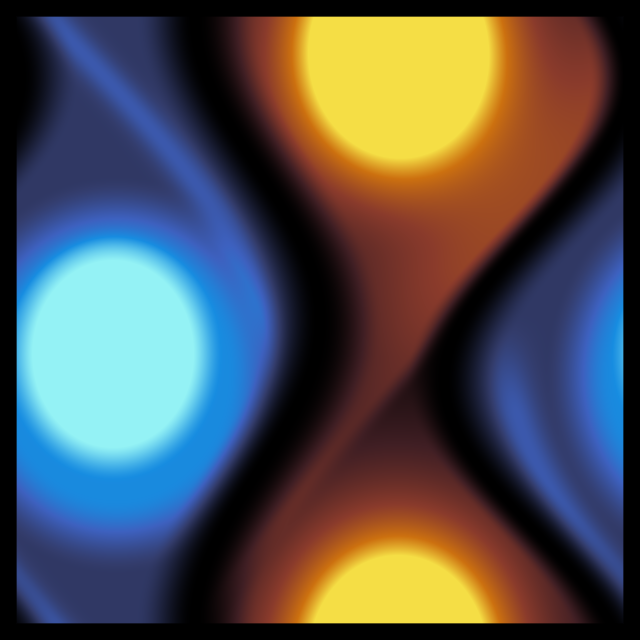
This background is drawn by a WebGL 1 fragment shader. Its source:

```glsl
precision highp float;
// Framed tile of warm and cool glowing cells, parted by wavy black valleys.
uniform vec2 u_resolution;

const float TAU = 6.283185;

// Rises from 0 at a to 1 at b as t grows, in a straight line.
float rise(float a, float b, float t) {
  return clamp((t - a) / (b - a), 0.0, 1.0);
}

vec3 warmRamp(float t) {
  vec3 c = mix(vec3(0.0), vec3(0.25, 0.12, 0.14), rise(0.0, 0.25, t));
  c = mix(c, vec3(0.54, 0.23, 0.17), rise(0.25, 0.5, t));
  c = mix(c, vec3(0.80, 0.44, 0.06), rise(0.5, 0.72, t));
  return mix(c, vec3(0.96, 0.87, 0.27), rise(0.72, 0.9, t));
}

vec3 coolRamp(float t) {
  vec3 c = mix(vec3(0.0), vec3(0.20, 0.235, 0.42), rise(0.0, 0.3, t));
  c = mix(c, vec3(0.24, 0.38, 0.75), rise(0.3, 0.52, t));
  c = mix(c, vec3(0.09, 0.55, 0.88), rise(0.52, 0.69, t));
  return mix(c, vec3(0.58, 0.95, 0.96), rise(0.69, 0.9, t));
}

// Yellow cells that repeat vertically, with a diagonal stream between them.
float warmHeat(vec2 p) {
  float dy = mod(p.y - 0.44, 1.0) - 0.5;
  float radius = length(vec2(p.x - 0.629, dy) / vec2(0.148, 0.172));
  float glow = 0.9 * exp(-1.2 * max(radius - 1.0, 0.0));

  float side = p.x - 0.297 - 0.82 * p.y;
  float width = mix(0.09, 0.25, smoothstep(0.3, 0.6, p.y));
  float stream = mix(0.25, 0.5, smoothstep(0.25, 0.6, p.y));
  stream *= exp(-pow(min(side, 0.0) / width, 2.0));
  stream *= 1.0 - smoothstep(-0.015, 0.05, side);
  return length(vec2(glow, stream));
}

// Cyan cell inside a wider blue halo, with a curved crest sweeping past.
float coolHeat(vec2 p) {
  float core = length((p - vec2(0.159, 0.444)) / vec2(0.124, 0.144));
  float halo = length((p - vec2(0.165, 0.409)) / vec2(0.227, 0.254));
  float heat = 0.28 + 0.4 * (1.0 - smoothstep(0.8, 1.3, halo));
  heat += 0.25 * (1.0 - smoothstep(0.95, 1.5, core));

  for (int i = 0; i < 2; i++) {
    float along = 0.938 - p.y - float(i);
    float across = p.x - 0.111 - 0.301 * sin(3.09 * along);
    float fade = 1.0 - smoothstep(0.4, 0.58, abs(along));
    heat += 0.19 * fade * exp(-pow(across / 0.036, 2.0)) * (1.0 - rise(0.4, 0.7, heat));
  }
  return heat;
}

void main() {
  // The tile spans 0 to 1 inside the frame.
  vec2 uv = gl_FragCoord.xy / u_resolution;
  vec2 p = (uv - 0.026) / 0.948;

  // Valleys between the warm and cool regions.
  float leftValley = 0.4 - 0.103 * cos(TAU * p.y);
  float rightValley = 0.853 + 0.151 * cos(TAU * (p.y - 0.9));
  float warmWall = smoothstep(0.0, 0.1, p.x - leftValley)
                 * smoothstep(0.0, 0.06, rightValley - p.x);

  // The cool region wraps around the right edge.
  vec2 q = vec2(p.x - step(rightValley, p.x), p.y);
  float coolWall = smoothstep(0.007, 0.1, leftValley - q.x)
                 * smoothstep(0.007, 0.1, q.x - rightValley + 1.0);

  vec3 color = warmRamp(warmHeat(p) * warmWall) + coolRamp(coolHeat(q) * coolWall);

  // Black frame with a one-pixel soft edge.
  vec2 inset = (min(uv, 1.0 - uv) - 0.026) * u_resolution;
  color *= clamp(min(inset.x, inset.y) + 0.5, 0.0, 1.0);
  gl_FragColor = vec4(color, 1.0);
}
```
